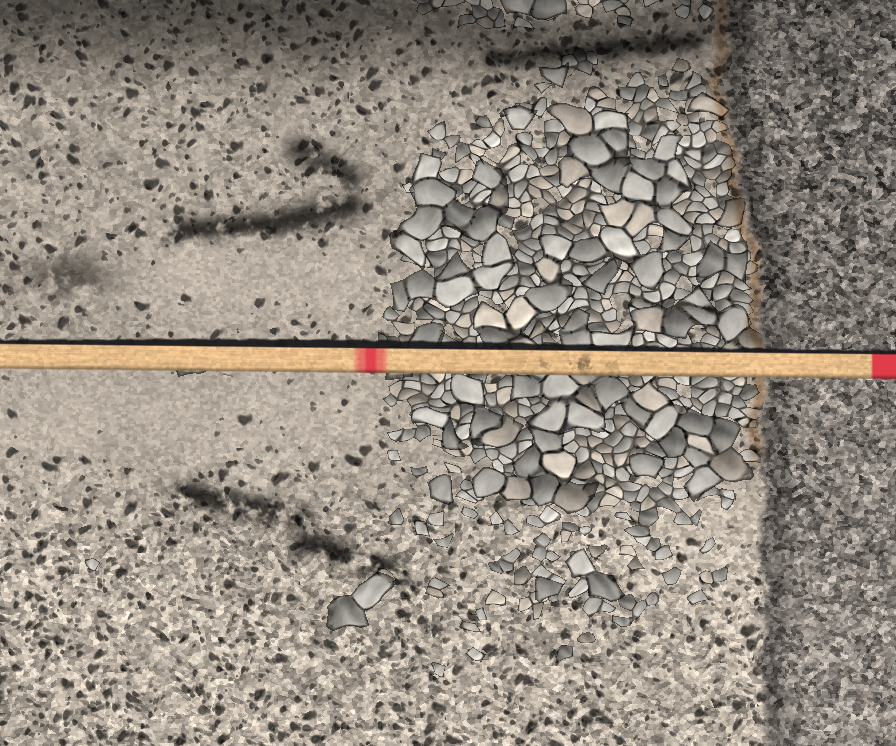
Reproduce this texture procedurally as a Shadertoy shader.

```glsl
#define STONE_SCALE 25.0
#define PEBBLE_SCALE 52.0
#define PIT_SCALE 44.0
#define GRIT_SCALE 105.0
#define GRAIN_SCALE 190.0
#define STICK_HALF 0.0165
#define SUN vec2(0.35, -0.9)
#define EARTH vec3(1.06, 1.0, 0.925)
#define WOOD vec3(0.95, 0.78, 0.57)
#define PAINT vec3(0.88, 0.24, 0.29)

struct Cell { float near; float edge; vec2 offset; vec2 centre; vec2 id; };

vec2 hash2(vec2 p) {
  vec3 q = fract(p.xyx * vec3(0.1031, 0.103, 0.0973));
  q += dot(q, q.yzx + 33.33);
  return fract((q.xx + q.yz) * q.zy);
}

// Cellular noise, slightly flattened by the viewing angle
Cell cellular(vec2 p, float scale) {
  vec2 s = scale * vec2(1.0, 1.22), g = p * s;
  float second = 9.0;
  Cell c = Cell(9.0, 0.0, vec2(0.0), vec2(0.0), vec2(0.0));
  for (int n = 0; n < 9; n++) {
    vec2 k = floor(g) + vec2(n % 3 - 1, n / 3 - 1);
    vec2 site = k + 0.1 + 0.8 * hash2(k + 50.0);
    float d = length(g - site);
    if (d < c.near) {
      second = c.near;
      c = Cell(d, 0.0, g - site, site / s, hash2(k + 217.0));
    } else second = min(second, d);
  }
  c.edge = second - c.near;
  return c;
}

// Layered sines, about -1 to 1
float waves(vec2 p) {
  float sum = 0.0, amp = 0.6;
  for (int i = 0; i < 4; i++) {
    sum += amp * sin(p.x + 1.4 * sin(p.y * 0.8 + float(i))) * sin(p.y + 1.6 * sin(p.x * 0.9));
    p = mat2(1.6, 1.2, -1.2, 1.6) * p + 2.3;
    amp *= 0.6;
  }
  return sum;
}

float bell(float x) { return exp(-x * x); }

float blob(vec2 p, vec2 centre, vec2 radius) {
  return bell(length((p - centre) / radius));
}

float streak(vec2 p, vec2 a, vec2 b, float radius) {
  vec2 ab = b - a, q = p - a;
  return bell(length(q - ab * clamp(dot(q, ab) / dot(ab, ab), 0.0, 1.0)) / radius);
}

float kerbX(float y) {
  return 1.022 - 0.05 * smoothstep(0.58, 0.9, y) + 0.004 * sin(y * 41.0) + 0.003 * sin(y * 97.0);
}

float gravel(vec2 p) {
  vec2 q = (p - vec2(0.73 + 0.15 * p.y, 0.6)) / 0.32;
  float heap = smoothstep(1.13, 0.72, length(q) + 0.1 * waves(p * 13.0));
  float tail = 0.45 * blob(p, vec2(0.77, 0.24), vec2(0.17, 0.09));
  float top = 0.9 * blob(p, vec2(0.75, 1.0), vec2(0.14, 0.025));
  return max(heap, max(tail, top)) * step(p.x, kerbX(p.y) - 0.012);
}

// Lays lit stones with dark gaps over the ground
vec3 layStones(vec3 ground, vec2 p, float scale, float cover) {
  Cell c = cellular(p, scale);
  float present = step(c.id.x, cover * gravel(c.centre));
  float body = smoothstep(0.04, 0.2, c.edge) * smoothstep(0.72, 0.56, c.near);
  float facet = dot(c.offset, SUN) + 0.25 * sin(dot(c.offset, c.id - 0.5) * 14.0);
  float tone = mix(0.46, 0.83, c.id.y) + 0.25 * facet + 0.05 * waves(p * 150.0);
  vec3 tint = mix(vec3(1.02, 1.0, 0.96), EARTH, step(0.75, fract(c.id.y * 7.3)));
  vec3 gap = ground * mix(0.4, 0.62, smoothstep(0.0, 0.2, c.edge));
  return mix(ground, mix(gap, tone * tint, body), present);
}

float pits(vec2 p, float scale, float cover) {
  Cell c = cellular(p, scale);
  float size = mix(0.22, 0.5, c.id.y);
  return step(c.id.x, cover) * smoothstep(size, size * 0.45, c.near + 0.06 * sin(c.offset.x * 13.0));
}

// Broken rims of the worn surface
float ridges(vec2 p) {
  float r = streak(p, vec2(0.22, 0.69), vec2(0.36, 0.7), 0.016);
  r = max(r, streak(p, vec2(0.37, 0.7), vec2(0.47, 0.725), 0.019));
  r = max(r, 0.8 * streak(p, vec2(0.4, 0.8), vec2(0.47, 0.76), 0.02));
  r = max(r, 0.7 * blob(p, vec2(0.09, 0.63), vec2(0.06, 0.03)));
  r = max(r, streak(p, vec2(0.25, 0.34), vec2(0.4, 0.305), 0.019));
  return max(r, streak(p, vec2(0.41, 0.275), vec2(0.54, 0.23), 0.018));
}

void mainImage(out vec4 fragColor, in vec2 fragCoord) {
  float px = 1.0 / iResolution.y;
  vec2 p = fragCoord * px;
  vec2 bent = p + 0.004 * sin(vec2(p.y * 83.0 + 2.0 * sin(p.x * 47.0), p.x * 91.0 + p.y * 37.0));
  float broad = waves(p * 7.0), fine = waves(p * 75.0);
  vec2 grit = cellular(bent, GRIT_SCALE).id - 0.5;
  float grain = cellular(p, GRAIN_SCALE).id.x - 0.5;

  // Dusty ground, smoother in the sandy bands
  float sand = max(blob(p, vec2(0.33, 0.62), vec2(0.22, 0.07)), blob(p, vec2(0.22, 0.45), vec2(0.4, 0.085)));
  sand = max(sand, 0.85 * blob(p, vec2(0.95, 0.29), vec2(0.14, 0.09)));
  float low = smoothstep(0.42, 0.25, p.y);
  float rough = (1.0 - 0.75 * sand) * mix(0.7, 1.25, low);
  float tone = 0.64 + 0.05 * broad + 0.07 * sand + 0.03 * low;
  tone += rough * (0.24 * grit.x + 0.05 * fine) + (0.13 + 0.1 * low) * grain;
  float cover = 0.42 * (1.0 - sand) * (0.75 + 0.5 * broad);
  tone *= 1.0 - 0.6 * pits(bent, PIT_SCALE, cover);
  tone *= 1.0 - 0.45 * pits(bent + 3.7, PIT_SCALE * 1.8, cover * 0.8);
  tone *= 1.0 - 0.72 * ridges(p) * smoothstep(-0.5, 0.1, waves(p * 48.0));

  // Loose gravel, small below large
  vec3 color = layStones(tone * EARTH, bent, PEBBLE_SCALE, 0.92);
  color = layStones(color, bent, STONE_SCALE, 0.56);

  // Worn asphalt beyond the kerb line
  float kerb = p.x - kerbX(p.y);
  float asphalt = mix(0.53, 0.43, smoothstep(0.1, 0.8, p.y)) + 0.34 * grit.y + 0.28 * grain + 0.05 * fine;
  asphalt *= 1.0 - 0.3 * bell((kerb - 0.015) / 0.022);
  color = mix(color, asphalt * vec3(1.05, 1.0, 0.95), smoothstep(-0.007, 0.007, kerb + 0.006 * fine));
  color *= 1.0 - vec3(0.18, 0.28, 0.38) * bell(kerb / 0.008 + 1.0) * smoothstep(0.36, 0.4, p.y);

  // Shade and crack at the upper edge
  float shade = smoothstep(0.84, 1.0, p.y + 0.025 * broad) * mix(1.0, 0.35, smoothstep(0.92, 1.05, p.x));
  color *= 1.0 - 0.55 * shade * (1.0 - 0.7 * blob(p, vec2(0.75, 1.0), vec2(0.14, 0.03)));
  color *= 1.0 - 0.6 * streak(p + vec2(0.0, 0.006 * fine), vec2(0.66, 0.92), vec2(0.93, 0.945), 0.012);

  // Painted stick and its cast shadow
  float across = p.y - 0.5225 + 0.0117 * p.x;
  float reach = STICK_HALF + 0.008 + 0.003 * sin(p.x * 5.0 - 1.0) + 0.0015 * fine;
  color = mix(color, vec3(0.09, 0.09, 0.1), 0.93 * smoothstep(0.002, -0.002, across - reach) * step(0.0, across));
  float fibre = waves(vec2(p.x * 24.0, across * 420.0));
  vec3 wood = WOOD * (0.95 + 0.07 * fibre + 0.12 * grain);
  wood *= 1.0 - 0.4 * blob(p, vec2(0.77, 0.513), vec2(0.06, 0.012)) * smoothstep(0.0, 0.5, fine);
  float mark = abs(p.x - 0.497);
  float paint = 0.6 * smoothstep(0.026, 0.014, mark) + 0.35 * smoothstep(0.01, 0.004, mark);
  wood = mix(wood, PAINT, max(paint, smoothstep(1.167, 1.171, p.x)));
  wood *= mix(0.62, 1.0, smoothstep(0.0, 0.007, across + STICK_HALF));
  color = mix(color, wood, smoothstep(px, -px, abs(across) - STICK_HALF));
  fragColor = vec4(clamp(color, 0.0, 1.0), 1.0);
}
```
